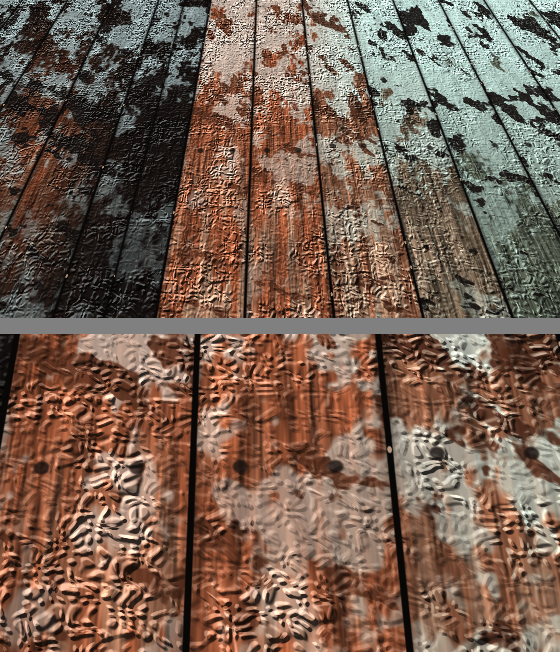
Top: the whole. Bottom: its middle third, enlarged.
Reproduce this texture procedurally as a WebGL 1 fragment shader.

```glsl
precision highp float;
// Rain-wet wooden deck: boards fan out toward the viewer in perspective.
// Each pixel maps to board space, then layers grain, reflecting water film,
// dark reflections, embossed droplets, nails and the seams between boards.
uniform vec2 u_resolution;

#define BOARD_NEAR 0.281   // board width at the bottom edge
#define BOARD_FAR 0.143    // board width at the top edge
#define DEPTH 0.40         // foreshortening along the boards
#define SEAM 0.016         // half seam width, in boards
#define DROP_SCALE 44.0
#define RELIEF 1.0         // strength of droplet shading
#define BLACK vec3(0.085, 0.065, 0.058)
#define BROWN vec3(0.56, 0.30, 0.19)
#define TAN vec3(0.70, 0.58, 0.48)
#define GREY vec3(0.32, 0.32, 0.29)
#define PALE_TEAL vec3(0.76, 0.88, 0.85)
#define PALE_WARM vec3(0.79, 0.73, 0.68)

float hash(vec2 p) {
  vec3 q = fract(p.xyx * 0.1031);
  q += dot(q, q.yzx + 33.33);
  return fract((q.x + q.y) * q.z);
}

float noise(vec2 p) {
  vec2 i = floor(p), f = fract(p);
  f = f * f * (3.0 - 2.0 * f);
  return mix(mix(hash(i), hash(i + vec2(1.0, 0.0)), f.x),
             mix(hash(i + vec2(0.0, 1.0)), hash(i + 1.0), f.x), f.y);
}

float fbm(vec2 p) {
  float sum = 0.0, amp = 0.533;
  for (int i = 0; i < 4; i++) {
    sum += amp * noise(p);
    p = mat2(1.6, 1.2, -1.2, 1.6) * p + 5.3;
    amp *= 0.5;
  }
  return sum;
}

float bell(float x, float radius) {
  x /= radius;
  return exp(-x * x);
}

// One rounded drop per jittered cell
float drops(vec2 g) {
  vec2 cell = floor(g);
  float size = 0.22 + 0.23 * hash(cell + 3.7);
  vec2 jitter = vec2(hash(cell), hash(cell + 19.1)) - 0.5;
  float d = length(fract(g) - 0.5 - jitter * (0.95 - 2.0 * size));
  return 1.0 - smoothstep(0.55 * size, size, d);
}

// Height of the water: two sizes of drops, and ragged puddle rims
float waterHeight(vec2 q) {
  vec2 curl = vec2(noise(q * 60.0), noise(q * 60.0 + 17.0)) - 0.5;
  vec2 g = (q + 0.018 * curl) * DROP_SCALE;
  float puddle = smoothstep(0.44, 0.56, noise(g * 0.75 + 7.0));
  return 0.4 * drops(g) + 0.4 * drops(g * 1.9 + 4.3) + 0.4 * puddle;
}

void main() {
  // Board space: b counts boards across, q is the ground plane
  vec2 p = gl_FragCoord.xy / u_resolution.y;
  p.x += 0.883 - 0.5 * u_resolution.x / u_resolution.y;
  float pixel = 1.0 / u_resolution.y;
  float w = mix(BOARD_NEAR, BOARD_FAR, p.y);
  float b = (p.x - mix(0.772, 0.809, p.y)) / w;
  b += 0.15 * clamp((-1.0 - b) / 1.15, 0.0, 1.0);
  float id = floor(b), f = fract(b);
  vec2 q = vec2(b * 0.2, DEPTH / w);

  // Regions: dark left, warm centre, cool right
  float left = step(b, -1.0);
  float cool = smoothstep(-0.4, 2.7, id);
  float high = smoothstep(0.5, 1.0, p.y);
  float near = 1.0 - smoothstep(0.15, 0.7, p.y);

  // Wood grain, weathered paler near the viewer
  float grain = fbm(vec2(b * 24.0 + id * 7.0, q.y * 7.0));
  float fibre = noise(vec2(b * 75.0, q.y * 22.0 + id)) - 0.5;
  float streak = fbm(vec2(b * 9.0 + 31.0, q.y * 5.0));
  vec3 wood = BROWN * (0.35 + 1.2 * grain + 0.5 * fibre);
  vec3 weathered = GREY * (0.45 + 1.1 * grain + 0.55 * fibre);
  weathered *= mix(vec3(1.15, 0.95, 0.85), vec3(0.86, 1.03, 0.98), smoothstep(1.0, 3.0, id));
  wood = mix(wood, weathered, cool * 0.9);
  float bare = smoothstep(0.42, 0.62, streak) * near * (1.0 - smoothstep(2.3, 3.2, b));
  wood = mix(wood, TAN * (0.5 + 0.85 * grain + 0.4 * fibre), 0.7 * bare);
  float redPatch = bell(p.x - 0.22 * p.y, 0.16) * bell(p.y - 0.5, 0.34);
  vec3 soaked = mix(BLACK * (0.5 + grain), wood * 0.75, redPatch);
  vec3 color = mix(wood, soaked, left);

  // Water film reflecting the sky
  vec3 sky = mix(PALE_WARM, PALE_TEAL, smoothstep(0.85, 1.2, p.x));
  sky = mix(sky, vec3(0.56, 0.62, 0.62), left);
  float corner = bell(p.x, 0.3) * bell(p.y, 0.2);
  float level = mix(0.25 + 0.65 * high, 0.3 + 0.85 * smoothstep(0.1, 0.8, p.y), cool);
  level = mix(level, 0.33 + 0.32 * high + 0.5 * corner, left);
  float ragged = 0.22 * (noise(q * vec2(95.0, 60.0)) - 0.5);
  float patches = fbm(q * vec2(13.0, 8.0) + id * vec2(3.1, 1.7)) + ragged;
  float film = smoothstep(0.45, 0.56, patches + 0.5 * (level - 0.5));
  float gloss = mix(0.3, 0.95, smoothstep(0.1, 1.0, p.y + 0.4 * corner));
  color = mix(color, sky * (0.85 + 0.3 * streak), film * gloss);

  // Dark broken reflections, slanting across each board
  float slant = p.y + 0.07 * f;
  float band = bell(slant - 0.69, 0.045) + cool * bell(slant - 0.96, 0.05)
             + left * 0.5 * bell(p.y - 0.66, 0.2);
  float blot = fbm(vec2(b * 3.5 + 11.0, slant * 26.0)) + 0.7 * ragged + 0.2 * band - 0.17;
  vec3 shadow = mix(BROWN * (0.3 + 0.7 * grain), BLACK, max(left, smoothstep(0.5, 2.0, id)));
  color = mix(color, shadow, 0.92 * smoothstep(0.5, 0.56, blot));

  // Droplet relief: light on one rim, shade on the other
  float relief = waterHeight(q + vec2(0.0025, -0.004)) - waterHeight(q);
  float wet = 0.4 + 0.9 * smoothstep(0.35, 0.6, fbm(q * 12.0 + 2.0));
  relief *= RELIEF * wet * mix(1.0, 0.6, cool);
  color *= 1.0 + 1.5 * clamp(relief, -0.5, 0.0);
  color += sky * 0.8 * clamp(relief, 0.0, 0.7);

  // Two nails per board
  float nailY = 0.535 + 0.02 * (hash(vec2(id, 8.0)) - 0.5);
  float nail = length(vec2((abs(f - 0.48) - 0.24) * w, 1.2 * (p.y - nailY)));
  color = mix(color, BLACK, 0.8 * (1.0 - smoothstep(0.006, 0.009 + pixel, nail)));

  // Seams, one split board, and grit caught in the gaps
  float gap = min(abs(fract(b + 0.5) - 0.5), abs(b + 1.5) + 0.004) * w;
  color *= 1.0 - 0.3 * bell(gap, 0.045 * w);
  float seam = 1.0 - smoothstep(SEAM * w - pixel, SEAM * w + pixel, gap);
  color = mix(color, BLACK * 0.4, seam);
  float cell = q.y * 45.0;
  float grit = step(0.92, hash(vec2(floor(cell), floor(b + 0.5) + 40.0)));
  float speck = length(vec2(gap / (0.014 * w), (fract(cell) - 0.5) / 0.25));
  color = mix(color, TAN, grit * (1.0 - smoothstep(0.6, 1.1, speck)));

  gl_FragColor = vec4(clamp(color, 0.0, 1.0), 1.0);
}
```
